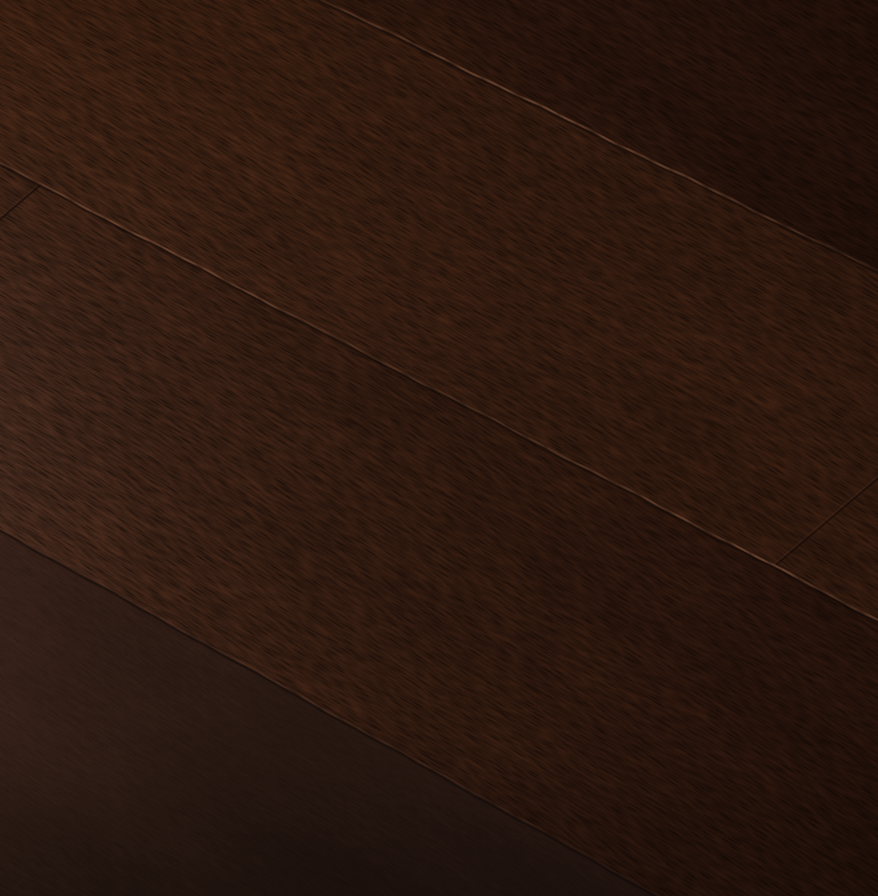
This texture is drawn by a WebGL 2 fragment shader. Its source:

```glsl
#version 300 es
precision highp float;
// Dark stained wood planks running diagonally, with fine grain and worn pale seams.
uniform vec2 u_resolution;
out vec4 outColor;

const vec3 DARK = vec3(0.108, 0.048, 0.028);
const vec3 WARM = vec3(0.212, 0.112, 0.060);
const vec3 COOL = vec3(0.138, 0.086, 0.070);
const vec3 HAZE = vec3(0.275, 0.175, 0.133);
const vec3 EDGE = vec3(0.420, 0.270, 0.190);
const vec3 GAP = vec3(0.055, 0.026, 0.018);
const float PLANK_LENGTH = 3.1;

vec2 hash2(vec2 p) {
  vec2 q = vec2(dot(p, vec2(127.1, 311.7)), dot(p, vec2(269.5, 183.3)));
  return fract(sin(q) * 43758.55);
}

// Distance to the nearest scattered cell point.
float cellular(vec2 p) {
  vec2 cell = floor(p), f = fract(p);
  float nearest = 4.0;
  for (int j = -1; j <= 1; j++)
    for (int i = -1; i <= 1; i++) {
      vec2 o = vec2(i, j);
      vec2 d = o + hash2(cell + o) - f;
      nearest = min(nearest, dot(d, d));
    }
  return sqrt(nearest);
}

// Layered sines, roughly -1 to 1.
float waves(vec2 p) {
  float sum = 0.0, amp = 0.5;
  for (int i = 0; i < 4; i++) {
    sum += amp * sin(p.x + 1.7 * sin(p.y)) * cos(p.y - 0.6 * p.x);
    p = mat2(1.5, 0.9, -0.9, 1.5) * p + 2.3;
    amp *= 0.6;
  }
  return sum;
}

// Planks widen towards the viewer: seam position and its inverse.
float seamAt(float k) { return 0.182 + 0.383 * k + 0.025 * k * k; }
float laneAt(float s) { return (sqrt(0.1467 + 0.1 * (s - 0.182)) - 0.383) / 0.05; }

// Soft line of a given half width around distance zero.
float line(float d, float halfWidth, float px) {
  return 1.0 - smoothstep(halfWidth - 0.5 * px, halfWidth + px, abs(d));
}

// Grain: short fine pores over wider streaks, slightly steeper than the plank.
float grain(vec2 p, float seed) {
  p.y += 0.003 * sin(9.0 * p.x + 14.0 * p.y + seed) - 0.07 * p.x;
  float fine = cellular(p * vec2(52.0, 310.0) + seed * 17.0);
  float wide = cellular(p * vec2(11.0, 80.0) + seed * 31.0);
  float pores = smoothstep(0.42, 0.05, cellular(p * vec2(36.0, 220.0) + seed * 53.0));
  return 0.36 * (fine - 0.5) + 0.17 * (wide - 0.5) - 0.20 * (pores - 0.3);
}

void main() {
  float px = 1.0 / u_resolution.y;
  vec2 p = gl_FragCoord.xy * px;
  float x = p.x, down = 1.0 - p.y;

  // Plank coordinates: across the seams, and along to the end joints.
  float across = (down - 0.504 * x) / (1.0 + 0.09 * x);
  float k = laneAt(across);
  float lane = floor(k);
  float along = (x + 1.18 * down - 0.289 + 1.321 * lane) / PLANK_LENGTH;
  float seed = hash2(vec2(lane, floor(along)) + 5.0).x;
  float front = step(0.5, lane);

  // Stain: warm at the upper left, darker to the right, cooler in front.
  float cloud = waves(vec2(x * 5.0 + seed * 6.0, across * 11.0));
  float plank = cos(2.1 * (lane + 1.0));
  float tone = 0.95 + 0.14 * plank - (0.62 - 0.18 * plank) * x;
  tone += 0.17 * cloud + 0.08 * (seed - 0.5);
  vec3 color = mix(DARK, WARM, clamp(tone, 0.0, 1.15));
  color = mix(color, COOL * (1.0 + 0.18 * cloud), 0.75 * front);

  // Sheen from the left and falloff at the bottom.
  float sheen = exp(-3.6 * x) * smoothstep(-0.05, 0.5, down);
  color = mix(color, HAZE, 0.62 * sheen * (1.0 - 0.35 * front));
  color *= 1.0 - 0.36 * smoothstep(0.78, 1.05, down) * (1.0 - 0.6 * x);
  color *= 1.0 + grain(vec2(x, across), seed) * mix(1.15, 0.35, front);
  color *= 0.97 + 0.06 * hash2(floor(p * 500.0)).x;

  // End joints: a thin dark gap with a faint lit edge.
  float joint = (along - round(along)) * PLANK_LENGTH / 1.547;
  color = mix(color, EDGE, 0.14 * line(joint + 0.0022, 0.0006, px));
  color = mix(color, GAP, 0.55 * line(joint, 0.0008, px));

  // Long seams: a pale edge chipped into uneven dashes above a faint shadow.
  float seam = round(k);
  float d = (across - seamAt(seam)) * 0.9;
  d += 0.0005 * sin(38.0 * x + 3.0 * seam) + 0.0003 * sin(117.0 * x);
  float chips = smoothstep(0.75, 0.15, cellular(vec2(x * 48.0, seam * 7.0 + 0.5)));
  float wear = (0.58 + 0.20 * sin(9.0 * x + 4.0 * seam)) * mix(0.45, 1.15, chips);
  wear *= mix(1.0, 0.75 * exp(-1.6 * x), step(0.5, seam));
  float shadow = smoothstep(0.006, 0.001, d) * step(0.0, d);
  color *= 1.0 - 0.20 * shadow;
  color = mix(color, GAP, 0.40 * line(d - 0.0022, 0.0008, px));
  color = mix(color, EDGE, clamp(wear, 0.0, 1.0) * line(d, 0.0009, px));

  outColor = vec4(color, 1.0);
}
```
